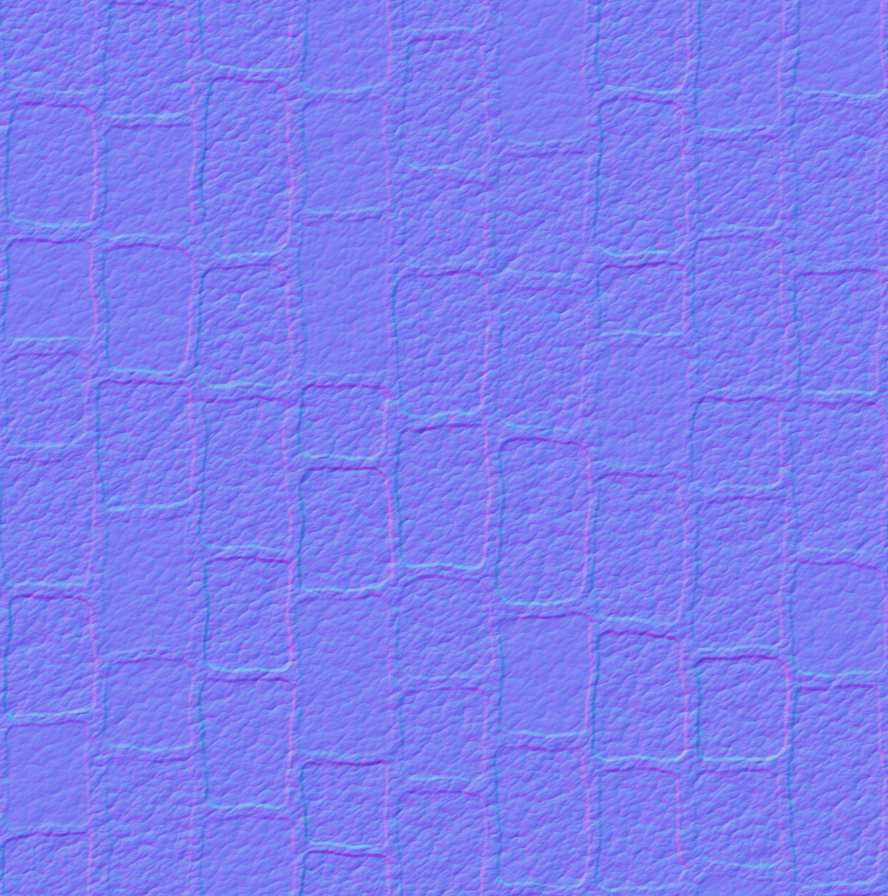
Write a WebGL 2 fragment shader that draws this texture map.

```glsl
#version 300 es
precision highp float;
// Tangent-space normal map of rough cobbles laid in nine staggered columns.
// A height field (rounded stones, cellular grain, sine streaks) is
// differentiated, and its slope is encoded as colour.

uniform vec2 u_resolution;
out vec4 fragColor;

const float COLUMNS = 9.0;
const float SAMPLE_STEP = 0.0014;
const float BEVEL = 0.0026;
const float STONE_HEIGHT = 0.0019;
const vec3 FLAT_COLOUR = vec3(0.488, 0.493, 0.948);

// Vertical stagger of each column, as a fraction of one course
const float STAGGER[9] = float[9](0.69, 0.95, 0.60, 0.76, 0.28, 0.98, 0.82, 0.0, 0.75);

float hash(vec2 p) {
  vec3 q = fract(vec3(p.xyx) * 0.1031);
  q += dot(q, q.yzx + 33.33);
  return fract((q.x + q.y) * q.z);
}

vec2 hash2(vec2 p) {
  return vec2(hash(p), hash(p + 57.3));
}

// Squared distance to the nearest feature point
float cellular(vec2 p) {
  vec2 cell = floor(p), f = p - cell;
  float nearest = 2.0;
  for (int y = -1; y <= 1; y++)
    for (int x = -1; x <= 1; x++) {
      vec2 o = vec2(x, y);
      vec2 d = o + hash2(cell + o) - f;
      nearest = min(nearest, dot(d, d));
    }
  return nearest;
}

// Pitted surface; each octave is scaled so its slope equals its weight
float grain(vec2 p) {
  p += 0.0009 * sin(p.yx * vec2(310.0, 270.0) + 2.0 * sin(p * 91.0));
  vec2 q = vec2(p.x * 0.75, p.y - 0.35 * p.x);
  return 0.035 * cellular(q * 30.0) / 30.0
       + 0.085 * cellular(q * 74.0 + 11.0) / 74.0
       + 0.125 * cellular(q * 128.0 + 29.0) / 128.0
       + 0.085 * cellular(q.yx * 205.0 + 43.0) / 205.0;
}

// Layered sines that make the stone outlines uneven
vec2 wobble(vec2 p) {
  return 0.0032 * sin(p.yx * vec2(33.0, 29.0) + 3.0 * sin(p * 13.0))
       + 0.0011 * sin(p.yx * vec2(97.0, 111.0) + 2.0 * sin(p * 43.0))
       + 0.0004 * sin(p.yx * vec2(290.0, 310.0) + p * 60.0);
}

// Uneven boundary between two courses of a column
float courseEdge(float column, float row) {
  return row + 0.42 * (hash(vec2(column * 7.0 + 3.0, row + 40.0)) - 0.5);
}

float roundedBox(vec2 p, vec2 halfSize, float radius) {
  vec2 q = abs(p) - halfSize + radius;
  return length(max(q, 0.0)) + min(max(q.x, q.y), 0.0) - radius;
}

// Signed distance to the stone around p; also returns the stone's id
float stoneDistance(vec2 p, out vec2 id) {
  float column = mod(floor(p.x * COLUMNS), COLUMNS);
  float rows = mod(column, 3.0) == 2.0 ? 6.0 : 7.0;
  float y = (1.0 - p.y) * rows - STAGGER[int(column)];
  float row = floor(y);
  if (y < courseEdge(column, row)) row -= 1.0;
  else if (y > courseEdge(column, row + 1.0)) row += 1.0;
  float top = courseEdge(column, row), bottom = courseEdge(column, row + 1.0);
  id = vec2(column, row + 20.0);

  vec2 size = vec2(1.0 / COLUMNS, (bottom - top) / rows);
  vec2 local = vec2((fract(p.x * COLUMNS) - 0.5) / COLUMNS, (y - 0.5 * (top + bottom)) / rows);
  vec2 gap = 0.0045 + 0.005 * hash2(id + 5.0);
  local.x += 0.005 * (hash(id + 9.0) - 0.5);
  return roundedBox(local, 0.5 * size - gap, 0.008 + 0.012 * hash(id + 13.0));
}

float surfaceHeight(vec2 p) {
  vec2 id;
  float d = stoneDistance(p + wobble(p), id);
  float stone = 1.0 - smoothstep(-BEVEL, BEVEL, d);
  float prominence = mix(0.45, 1.0, hash(id + 17.0));

  // A few stones are worn smoother, and a few carry faint vertical streaks
  float roughness = mix(0.6, 1.1, smoothstep(0.0, 0.6, hash(id + 23.0)));
  float streaked = smoothstep(0.82, 0.95, hash(id + 31.0));
  float streaks = 0.00008 * sin(p.x * 560.0 + 3.0 * sin(p.y * 47.0) + 2.0 * sin(p.x * 160.0));
  return stone * (STONE_HEIGHT * prominence + streaked * streaks)
       + grain(p) * mix(1.2, roughness, stone);
}

void main() {
  vec2 p = gl_FragCoord.xy / u_resolution;
  float h = surfaceHeight(p);
  vec2 slope = vec2(surfaceHeight(p + vec2(SAMPLE_STEP, 0.0)) - h,
                    surfaceHeight(p + vec2(0.0, SAMPLE_STEP)) - h) / SAMPLE_STEP;

  // Green points down the canvas
  vec3 normal = normalize(vec3(-slope.x, slope.y, 1.0));
  vec3 colour = FLAT_COLOUR + 0.5 * (normal - vec3(0.0, 0.0, 1.0));
  colour.b += 0.08 * (normal.x + normal.y);
  fragColor = vec4(clamp(colour, 0.0, 1.0), 1.0);
}
```
